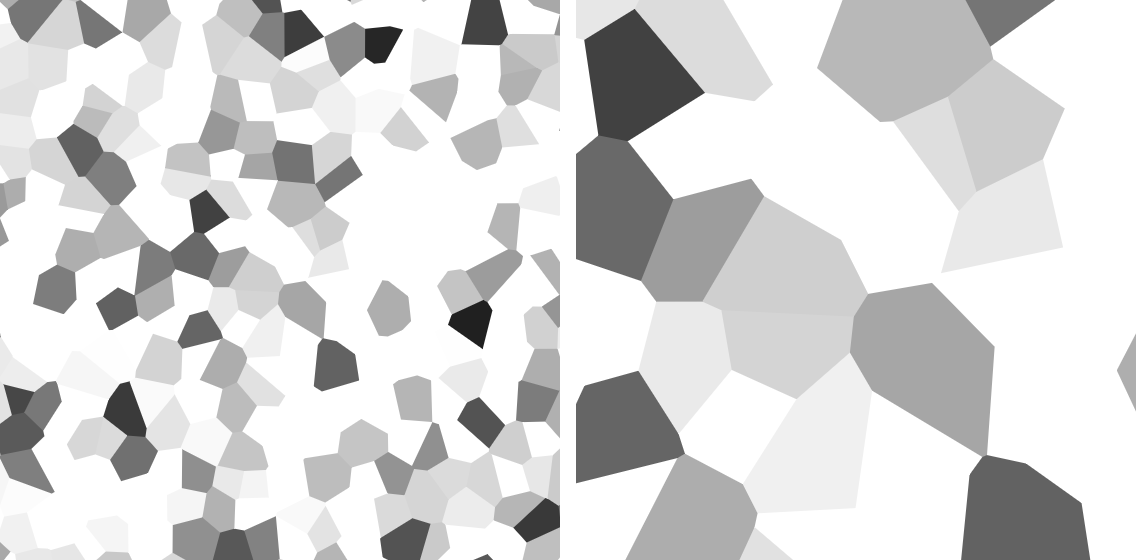
Left: the whole. Right: its middle third, enlarged.
A WebGL 2 fragment shader for this pattern:

```glsl
#version 300 es
precision highp float;
// Flat grey and black Voronoi shards scattered over a white ground.

#define CELLS 16.0       // cells across the canvas
#define JITTER 1.0       // 0 = square grid, 1 = fully irregular
#define TONE_MEAN 0.97   // mean grey before clamping to white
#define TONE_SPREAD 0.36 // standard deviation of the grey
#define SEED 37u

uniform vec2 u_resolution;
out vec4 fragColor;

// Integer hash: two uniform values in 0..1 per cell and channel.
vec2 hash2(ivec2 cell, uint channel) {
    uvec3 v = uvec3(uvec2(cell + 64), channel + SEED);
    v = v * 1664525u + 1013904223u;
    v.x += v.y * v.z; v.y += v.z * v.x; v.z += v.x * v.y;
    v ^= v >> 16u;
    v.x += v.y * v.z; v.y += v.z * v.x; v.z += v.x * v.y;
    return vec2(v.xy >> 8u) / 16777216.0;
}

vec2 cellSite(ivec2 cell) {
    return vec2(cell) + 0.5 + JITTER * (hash2(cell, 0u) - 0.5);
}

// Normally distributed grey; the upper half clips to white.
float cellTone(ivec2 cell) {
    vec2 u = hash2(cell, 1u);
    float normal = sqrt(-2.0 * log(1.0 - u.x)) * cos(6.2831853 * u.y);
    return clamp(TONE_MEAN + TONE_SPREAD * normal, 0.0, 1.0);
}

void main() {
    float canvasSize = min(u_resolution.x, u_resolution.y);
    vec2 p = gl_FragCoord.xy / canvasSize * CELLS;
    float pixel = CELLS / canvasSize;
    ivec2 home = ivec2(floor(p));

    // Find the nearest and second nearest sites.
    float nearDist = 1e9, nextDist = 1e9;
    ivec2 nearCell = home, nextCell = home;
    for (int y = -2; y <= 2; y++) {
        for (int x = -2; x <= 2; x++) {
            ivec2 cell = home + ivec2(x, y);
            vec2 offset = cellSite(cell) - p;
            float dist = dot(offset, offset);
            if (dist < nearDist) {
                nextDist = nearDist;
                nextCell = nearCell;
                nearDist = dist;
                nearCell = cell;
            } else if (dist < nextDist) {
                nextDist = dist;
                nextCell = cell;
            }
        }
    }

    // Blend the two tones across one pixel at their shared edge.
    float siteGap = max(distance(cellSite(nearCell), cellSite(nextCell)), 1e-4);
    float edgeDist = (nextDist - nearDist) / (2.0 * siteGap);
    float coverage = clamp(0.5 + edgeDist / pixel, 0.0, 1.0);
    float tone = mix(cellTone(nextCell), cellTone(nearCell), coverage);
    fragColor = vec4(vec3(tone), 1.0);
}
```
